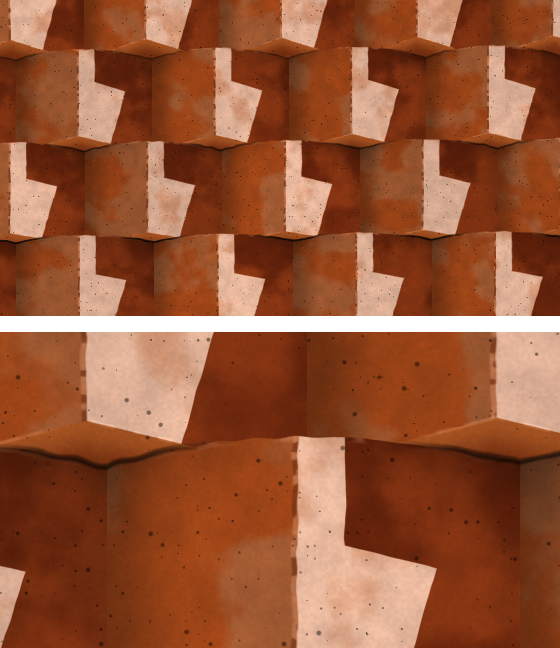
Top, the full canvas; bottom, a detail of the centre.
A Shadertoy shader for this pattern:

```glsl
// Staggered rows of terracotta corner blocks in hard sunlight, with stepped cast shadows.

float hash(vec2 p) {
    vec3 q = fract(p.xyx * 0.1031);
    q += dot(q, q.yzx + 33.33);
    return fract((q.x + q.y) * q.z);
}

float noise(vec2 p) {
    vec2 i = floor(p), f = fract(p);
    f = f * f * (3.0 - 2.0 * f);
    return mix(mix(hash(i), hash(i + vec2(1, 0)), f.x),
               mix(hash(i + vec2(0, 1)), hash(i + vec2(1, 1)), f.x), f.y);
}

float fbm(vec2 p) {
    float sum = 0.0, amp = 0.5;
    for (int i = 0; i < 5; i++) {
        sum += amp * noise(p);
        p = mat2(1.6, 1.2, -1.2, 1.6) * p + 7.3;
        amp *= 0.5;
    }
    return sum;
}

// Small round holes scattered over a grid; 1 inside a hole
float pits(vec2 p, float density) {
    vec2 cell = floor(p);
    vec2 centre = 0.3 + 0.4 * vec2(hash(cell + 3.1), hash(cell + 8.7));
    float radius = 0.08 + 0.2 * hash(cell + 5.3);
    return step(hash(cell), density) * smoothstep(radius, radius * 0.4, length(fract(p) - centre));
}

// x: signed distance from the ridge, y: 0 at ridge to 1 at valley, z: block number
vec3 block(float x, float row) {
    float pitch = 1.471 + 0.0108 * row;
    float a = (x - 0.11) / pitch + 0.5 * mod(row + 1.0, 2.0);
    float id = floor(a + 0.46);
    float f = a - id;
    return vec3(f * pitch, f < 0.0 ? -f / 0.46 : f / 0.54, id);
}

// Upper outline of a row, sagging toward the valleys
float topEdge(vec2 p, float row, float t) {
    return row + (0.118 - 0.018 * row) * t * t + 0.016 * (noise(p * 14.0) - 0.5);
}

vec3 paintRow(vec2 p, float v, float row, float px) {
    vec3 b = block(p.x, row);
    float h = v - row, t = b.y;
    float x = b.x + 0.010 * (noise(p * 17.0) - 0.5);
    float tone = hash(vec2(b.z + 20.0, row + 9.0));
    float stain = smoothstep(0.25, 0.72, fbm(p * 3.1 + tone * 5.0));
    float mottled = fbm(p * 11.0);
    float below = v - topEdge(p, row, t);

    // Left face, in open shade
    vec3 shade = mix(vec3(0.60, 0.26, 0.09), vec3(0.61, 0.34, 0.19),
                     smoothstep(0.35, 0.8, stain * 0.75 + 0.3 * (1.0 - t)));
    shade *= 1.0 - 0.28 * smoothstep(0.55, 1.0, t);

    // Right face, in cast shadow
    vec3 shadow = mix(vec3(0.37, 0.125, 0.04), vec3(0.51, 0.20, 0.07),
                      smoothstep(0.2, 0.8, 0.6 * stain + 0.45 * h));
    shadow *= 1.0 - 0.08 * smoothstep(0.8, 1.0, t);

    // Sunlit patch: a strip by the ridge that steps out into a tapering panel
    float corner = 0.355 + 0.035 * row, tip = 0.46 + 0.015 * row;
    float strip = x - 0.173;
    float ledge = corner + strip * (tip - corner) / 0.331 - h;
    float taper = x - mix(0.504, 0.35, (h - tip) / (1.0 - tip));
    float sun = smoothstep(px, -px, max(taper, min(strip, ledge)));
    vec3 lit = mix(vec3(0.82, 0.58, 0.45), vec3(0.87, 0.69, 0.59),
                   smoothstep(0.05, 0.6, stain + 0.25 * mottled));

    vec3 col = mix(shade, mix(shadow, lit, sun), smoothstep(-px, px, x));
    col *= 0.95 + 0.1 * tone;

    // Dark grime under the row above
    col *= 1.0 - 0.32 * t * exp(-9.0 * max(below, 0.0));

    // Worn ridge and pale upper lip
    float chip = smoothstep(0.35, 0.65, noise(p * vec2(20.0, 34.0)));
    float ridge = smoothstep(0.016, 0.004, abs(x + 0.008));
    col = mix(col, mix(vec3(0.42, 0.18, 0.08), vec3(0.78, 0.50, 0.35), chip), 0.6 * ridge);
    float lip = smoothstep(0.026, 0.006, below) * (1.0 - t);
    col = mix(col, vec3(0.78, 0.49, 0.34), 0.55 * lip * chip);

    // Underside lit by bounced light
    float lift = max(0.065 - 0.04 * row, 0.0);
    float under = h - (1.0 - lift + (0.25 - 0.07 * row) * abs(x));
    vec3 soffit = mix(vec3(0.64, 0.32, 0.13), vec3(0.45, 0.18, 0.06),
                      smoothstep(0.0, 0.16, under + 0.08 * (mottled - 0.5)));
    col = mix(col, soffit, smoothstep(-px, px, under));
    col += 0.10 * smoothstep(0.012, 0.0, abs(under)) * chip;

    // Plaster grain and holes
    col *= 0.90 + 0.2 * mottled;
    col *= 0.97 + 0.06 * noise(p * 95.0);
    col *= 1.0 - 0.45 * pits(p * 23.0, 0.07) - 0.35 * pits(p * 41.0 + 4.0, 0.05);
    return col;
}

void mainImage(out vec4 fragColor, in vec2 fragCoord) {
    // One unit is one row; v counts rows downward along a slight tilt
    vec2 p = fragCoord * 3.4 / iResolution.y;
    float px = 3.0 / iResolution.y;
    float v = 2.865 - p.y + 0.008 * p.x;
    float row = floor(v + 0.03);

    float t = block(p.x, row).y;
    float edge = v - topEdge(p, row, t);
    vec3 col = mix(paintRow(p, v, row - 1.0, px), paintRow(p, v, row, px),
                   smoothstep(-px, px, edge));

    // Open joint, blackest in the lower rows
    float joint = smoothstep(0.018, 0.003, abs(edge)) * smoothstep(0.35, 0.8, t);
    col *= 1.0 - joint * (0.35 + 0.2 * clamp(row, 0.0, 2.0));
    fragColor = vec4(col, 1.0);
}
```
